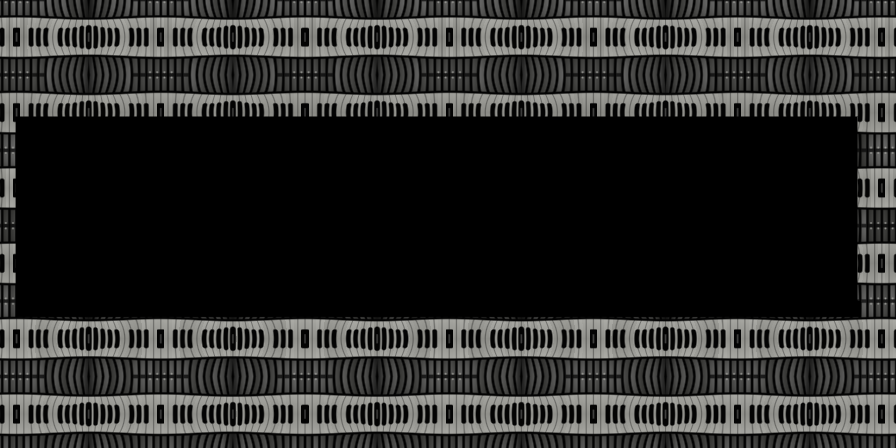
A Shadertoy shader for this pattern:

```glsl
// Lengths are in canvas heights
const vec2 WINDOW_MIN = vec2(0.035, 0.292);
const vec2 WINDOW_MAX = vec2(1.914, 0.740);
const float NOTCH_TOP = 0.328;
const float NOTCH_WIDTH = 0.008;
const float ROW_PITCH = 0.1683;
const float ROW_START = 0.0755;
const float TILE_WIDTH = 0.3219;
const float TILE_START = 0.198;
const float BAND_HALF = 0.0415;
const float BAND_WAVE = 0.0025;
const float SLOTS = 10.0;
const float KEY_HALF_WIDTH = 0.0052;
const float KEY_HALF_HEIGHT = 0.021;
const float BEND = 0.22;
const vec3 INK = vec3(0.012);
const vec3 IVORY = vec3(0.67, 0.67, 0.65);
const vec3 IVORY_SHADE = vec3(0.52, 0.52, 0.50);
const vec3 SLATE = vec3(0.39, 0.39, 0.385);
const vec3 SLATE_SHADE = vec3(0.14, 0.14, 0.13);

float hash(vec2 p) {
    vec3 q = fract(vec3(p.xyx) * 0.1031);
    q += dot(q, q.yzx + 33.33);
    return fract((q.x + q.y) * q.z);
}

float cover(float d, float aa) {
    return clamp(0.5 - d / aa, 0.0, 1.0);
}

float roundBox(vec2 p, vec2 halfSize, float radius) {
    vec2 q = abs(p) - halfSize + radius;
    return length(max(q, 0.0)) + min(max(q.x, q.y), 0.0) - radius;
}

// Light row: ivory keys with a mirrored line of black keys
vec3 lightBand(float d, float y, float row, float aa) {
    float pitch = 0.5 * TILE_WIDTH / SLOTS;
    float v = y / BAND_HALF;
    float near = 1.0 - smoothstep(0.1, 0.45, d / TILE_WIDTH);
    float bent = d * (1.0 + BEND * near * v * v);
    float slot = floor(bent / pitch + 0.5);
    float x = bent - slot * pitch;

    float tone = 0.55 * abs(v) + 0.45 * hash(vec2(slot, row + 7.0));
    vec3 col = mix(IVORY_SHADE, IVORY, clamp(tone, 0.0, 1.0));
    float seam = cover(abs(x) - 0.0009, aa);
    col *= 1.0 - 0.42 * seam;

    // Slots 5 and 9 stay empty, the axis keys are broader and taller
    bool gap = slot > 1.5 && mod(slot, 4.0) == 1.0;
    float axis = slot < 0.5 ? 1.0 : 0.0;
    float joint = slot > SLOTS - 0.5 ? 1.0 : 0.0;
    float inner = 1.0 - smoothstep(0.0, 3.0, slot);
    vec2 size = vec2(KEY_HALF_WIDTH + 0.0015 * axis + 0.007 * joint,
                     KEY_HALF_HEIGHT + 0.006 * inner);
    float key = roundBox(vec2(x, y), size, min(size.x, 0.009) * 0.9);
    float ink = gap ? 0.0 : cover(key, aa);
    col = mix(col, INK, ink);

    // Pale slit inside the joint and axis ovals
    float slit = roundBox(vec2(x, y), vec2(0.0017, 0.010), 0.0015);
    return mix(col, SLATE, 0.65 * max(axis, joint) * cover(slit, aa));
}

// Dark row: shaded slats that fan out around the mirror axis
vec3 darkBand(float d, float y, float row, float aa) {
    float pitch = 0.5 * TILE_WIDTH / SLOTS;
    float v = y / BAND_HALF;
    float near = 1.0 - smoothstep(0.0, 0.4, d / TILE_WIDTH);
    float bent = d * (1.0 + BEND * near * v * v) + 0.004 * near * abs(v);
    float slat = floor(bent / pitch);
    float x = bent - (slat + 0.5) * pitch;

    float tone = 0.35 + 0.65 * hash(vec2(slat + 3.0, row + 19.0));
    tone *= 1.0 - 0.45 * v * v;
    vec3 col = mix(SLATE_SHADE, SLATE, clamp(tone + 20.0 * x, 0.0, 1.0));
    col = mix(INK, col, cover(abs(x) - 0.0052, aa));
    col *= 0.45 + 0.55 * smoothstep(0.0, 0.025, d);

    // Short dark marks and bright specks along the middle
    float mark = roundBox(vec2(x, y), vec2(0.006, 0.004), 0.002);
    col = mix(col, INK, 0.7 * step(6.0, slat) * cover(mark, aa));
    float speck = length(vec2(x, abs(y) - 0.006)) - 0.0018;
    return mix(col, IVORY, 0.8 * step(8.0, slat) * cover(speck, aa));
}

void mainImage(out vec4 fragColor, in vec2 fragCoord) {
    vec2 p = fragCoord / iResolution.y;
    float aa = 1.5 / iResolution.y;

    // Mirrored tiles across, alternating rows upward
    float d = abs(mod(p.x - TILE_START + 0.5 * TILE_WIDTH, TILE_WIDTH) - 0.5 * TILE_WIDTH);
    float row = floor((p.y - ROW_START) / ROW_PITCH + 0.5);
    float y = p.y - ROW_START - row * ROW_PITCH;
    float wave = BAND_WAVE * cos(6.28318 * d / TILE_WIDTH);
    float lightHalf = BAND_HALF - wave;
    float darkY = 0.5 * ROW_PITCH - abs(y);
    float darkHalf = 0.5 * ROW_PITCH - lightHalf - 0.005;

    float darkRow = floor((p.y - ROW_START) / ROW_PITCH);
    vec3 col = INK;
    col = mix(col, darkBand(d, darkY, darkRow, aa), cover(darkY - darkHalf, aa));
    col = mix(col, lightBand(d, y, row, aa), cover(abs(y) - lightHalf, aa));

    // Black window with a small step at its lower right
    vec2 hi = WINDOW_MAX;
    hi.x += NOTCH_WIDTH * cover(p.y - NOTCH_TOP, aa);
    vec2 outside = max(WINDOW_MIN - p, p - hi);
    col = mix(col, vec3(0.0), cover(max(outside.x, outside.y), aa));
    fragColor = vec4(col, 1.0);
}
```
